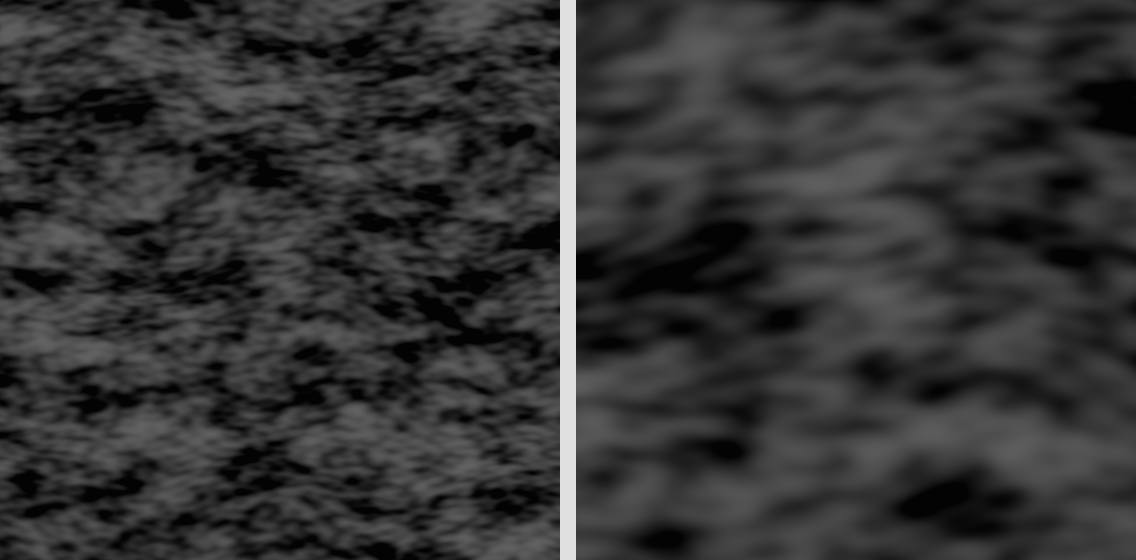
Left, the full canvas; right, a detail of the centre.
A Shadertoy shader for this texture:

```glsl
vec2 gradientAt(vec2 cell) {
    float angle = 6.2832 * fract(sin(dot(cell, vec2(127.1, 311.7))) * 43758.5);
    return vec2(cos(angle), sin(angle));
}

float gradientNoise(vec2 p) {
    vec2 cell = floor(p);
    vec2 f = fract(p);
    vec2 fade = f * f * f * (f * (f * 6.0 - 15.0) + 10.0);
    vec2 right = vec2(1.0, 0.0);
    vec2 up = vec2(0.0, 1.0);
    float bottom = mix(dot(gradientAt(cell), f),
                       dot(gradientAt(cell + right), f - right), fade.x);
    float top = mix(dot(gradientAt(cell + up), f - up),
                    dot(gradientAt(cell + 1.0), f - 1.0), fade.x);
    return mix(bottom, top, fade.y);
}

// Sum of octaves, each turned so that the lattices never line up
float layeredNoise(vec2 p) {
    const float weights[4] = float[4](0.85, 0.75, 0.7, 0.54);
    mat2 turn = mat2(0.8, 0.6, -0.6, 0.8);
    float sum = 0.0;
    for (int i = 0; i < 4; i++) {
        p = turn * p + 17.3;
        sum += weights[i] * gradientNoise(p);
        p *= 2.0;
    }
    return sum;
}

void mainImage(out vec4 fragColor, in vec2 fragCoord) {
    vec2 uv = fragCoord / iResolution.xy;

    // Gentle bending varies the slope of the streaks
    uv.y += 0.035 * gradientNoise(uv * vec2(3.0, 4.0) + 5.7) - 0.01 * uv.x;

    // Flattened grain, scaled to unit deviation
    float grain = 3.15 * layeredNoise(uv * vec2(4.2, 9.2));

    // Tone curve: deep hollows, compressed highlights
    float grey = 0.197 + 0.104 * grain - 0.014 * grain * grain;
    fragColor = vec4(vec3(clamp(grey, 0.01, 0.42)), 1.0);
}
```
